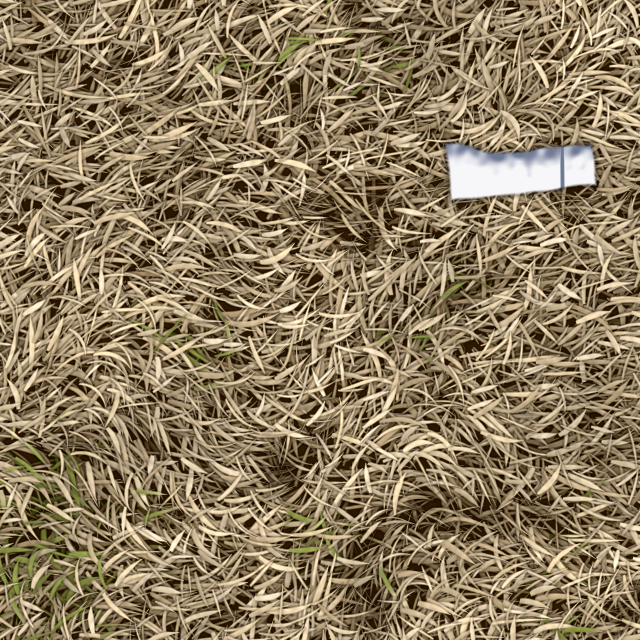
Write a Shadertoy shader that draws this texture.

```glsl
const vec3 SOIL = vec3(0.17, 0.11, 0.04);
const vec3 STRAW = vec3(0.95, 0.88, 0.765);
const vec3 GREEN = vec3(0.62, 0.74, 0.46);
const vec3 PAPER = vec3(0.97, 0.97, 0.98);
const vec3 INK = vec3(0.30, 0.35, 0.48);
const int LAYERS = 15;

vec3 hash3(vec3 p) {
    p = fract(p * vec3(0.1031, 0.1030, 0.0973));
    p += dot(p, p.yxz + 33.33);
    return fract((p.xxy + p.yxx) * p.zyx);
}

float cornerSlope(vec2 cell, vec2 corner, vec2 f) {
    vec2 gradient = hash3(vec3(cell + corner, 7.0)).xy * 2.0 - 1.0;
    return dot(gradient, f - corner);
}

float gradientNoise(vec2 p) {
    vec2 cell = floor(p), f = fract(p);
    vec2 s = f * f * (3.0 - 2.0 * f);
    float low = mix(cornerSlope(cell, vec2(0, 0), f), cornerSlope(cell, vec2(1, 0), f), s.x);
    float high = mix(cornerSlope(cell, vec2(0, 1), f), cornerSlope(cell, vec2(1, 1), f), s.x);
    return mix(low, high, s.y);
}

vec2 rotate(vec2 p, float angle) {
    float c = cos(angle), s = sin(angle);
    return vec2(c * p.x + s * p.y, c * p.y - s * p.x);
}

// Local state of the turf: lie angle, fullness, share of green
vec3 turfAt(vec2 p) {
    float angle = 0.25 + 2.0 * gradientNoise(p * 3.1 + 4.7) + 0.6 * gradientNoise(p * 6.0 + 21.0);
    float fullness = smoothstep(-0.42, -0.08, gradientNoise(p * 8.0 + 40.0));
    float corner = 1.0 - smoothstep(0.05, 0.27, length(p - vec2(0.06, 0.13)));
    float green = 0.28 * corner + 0.2 * smoothstep(0.15, 0.45, gradientNoise(p * 5.0 + 60.0));
    return vec3(angle, fullness, green);
}

// Adds a ribbon-like blade behind the paint so far: rgb and remaining light
vec4 addBlade(vec4 paint, vec2 offset, vec3 turf, float size, float height, vec3 id, float soft) {
    vec3 look = hash3(id + 31.7);
    vec3 form = fract(look.yzx * 23.0 + look * 7.0);
    vec2 q = rotate(offset, turf.x + (look.x + form.x - 1.0) * 1.75);
    float len = size * mix(0.45, 0.96, look.y);
    float u = q.x / len;
    if (abs(u) > 1.0) return paint;

    q.y += (look.z - 0.5) * 0.22 * len * (u * u - 0.3);
    float width = mix(0.0016, 0.0047, form.y * form.y);
    float halfWidth = width * (1.0 - smoothstep(0.1, 1.15, u)) * smoothstep(-2.0, -0.3, u);
    halfWidth -= 0.005 * (1.0 - turf.y) * form.x * height;
    float d = abs(q.y) - halfWidth;
    if (d > 0.005) return paint;

    float ends = 1.0 - smoothstep(0.92, 1.0, abs(u));
    float cover = ends * (1.0 - smoothstep(-soft, soft, d));
    float shadow = ends * (1.0 - smoothstep(0.0, 0.005, d));
    float tone = 0.36 + 0.62 * height + 0.38 * (form.z - 0.5);
    tone += 0.08 * u + 0.07 * clamp(q.y / width, -1.0, 1.0);
    tone *= mix(0.8, 1.0, turf.y);
    vec3 blade = mix(SOIL, STRAW, clamp(tone, 0.0, 1.05));
    blade *= mix(vec3(1.0), vec3(1.0, 0.97, 0.90), look.y);
    blade *= mix(vec3(1.0), GREEN, smoothstep(0.0, 0.08, turf.z - fract(look.z * 17.0)));
    paint.rgb += paint.a * cover * blade;
    paint.a *= (1.0 - cover) * (1.0 - 0.22 * shadow);
    return paint;
}

// Scatters one layer of blades over a jittered grid
vec4 addLayer(vec4 paint, vec2 p, vec3 turf, float layer, float height, float soft) {
    float size = mix(0.038, 0.056, fract(layer * 0.618));
    vec2 shift = fract(layer * vec2(0.37, 0.71));
    vec2 cell = floor(p / size + shift);
    for (int i = 0; i < 9; i++) {
        vec2 c = cell + vec2(i % 3 - 1, i / 3 - 1);
        vec3 id = vec3(c, layer * 13.0 + 5.0);
        vec2 offset = p - (c + hash3(id).xy - shift) * size;
        if (dot(offset, offset) < size * size)
            paint = addBlade(paint, offset, turf, size, height, id, soft);
        if (paint.a < 0.02) break;
    }
    return paint;
}

// Crumpled scrap of paper with a stained upper edge
vec3 paintScrap(vec3 color, vec2 p, float soft) {
    vec2 q = rotate(p - vec2(0.815, 0.734), 0.11);
    if (abs(q.x) > 0.15 || abs(q.y) > 0.09) return color;
    float flare = 1.0 - smoothstep(-0.11, -0.03, q.x);
    float crumple = 0.007 * gradientNoise(p * 25.0);
    float top = 0.029 + 0.025 * flare + crumple;
    float d = max(abs(q.x) - 0.114 - crumple, max(q.y - top, -q.y - 0.034 + crumple));
    float stain = smoothstep(-0.032, 0.005, q.y - top + 0.035 * gradientNoise(p * 55.0 + 8.0));
    float fold = 1.0 - smoothstep(0.0015, 0.0045, abs(q.x - 0.064 - 0.1 * q.y));
    vec3 paper = mix(PAPER, INK, max(0.8 * stain, 0.8 * fold));
    color *= 1.0 - 0.35 * (1.0 - smoothstep(0.0, 0.01, d));
    return mix(color, paper, 1.0 - smoothstep(-2.0 * soft, 2.0 * soft, d));
}

void mainImage(out vec4 fragColor, in vec2 fragCoord) {
    vec2 p = fragCoord / iResolution.y;
    float soft = 0.0010 + 0.4 / iResolution.y;
    vec3 turf = turfAt(p);
    vec4 paint = vec4(0.0, 0.0, 0.0, 1.0);
    // Top layer first, so covered points stop early
    for (int i = 0; i < LAYERS; i++) {
        float height = 1.0 - float(i) / float(LAYERS - 1);
        paint = addLayer(paint, p, turf, float(i), height, soft);
        if (paint.a < 0.02) break;
    }
    vec3 color = paint.rgb + paint.a * SOIL;
    // Broad and fine mottling, then warmer shadows
    color *= 1.0 + 0.16 * gradientNoise(p * 110.0) + 0.22 * gradientNoise(p * 5.0 + 90.0);
    color -= vec3(0.0, 0.025, 0.065) * (1.0 - color.r);
    fragColor = vec4(paintScrap(max(color, 0.0), p, soft), 1.0);
}
```
